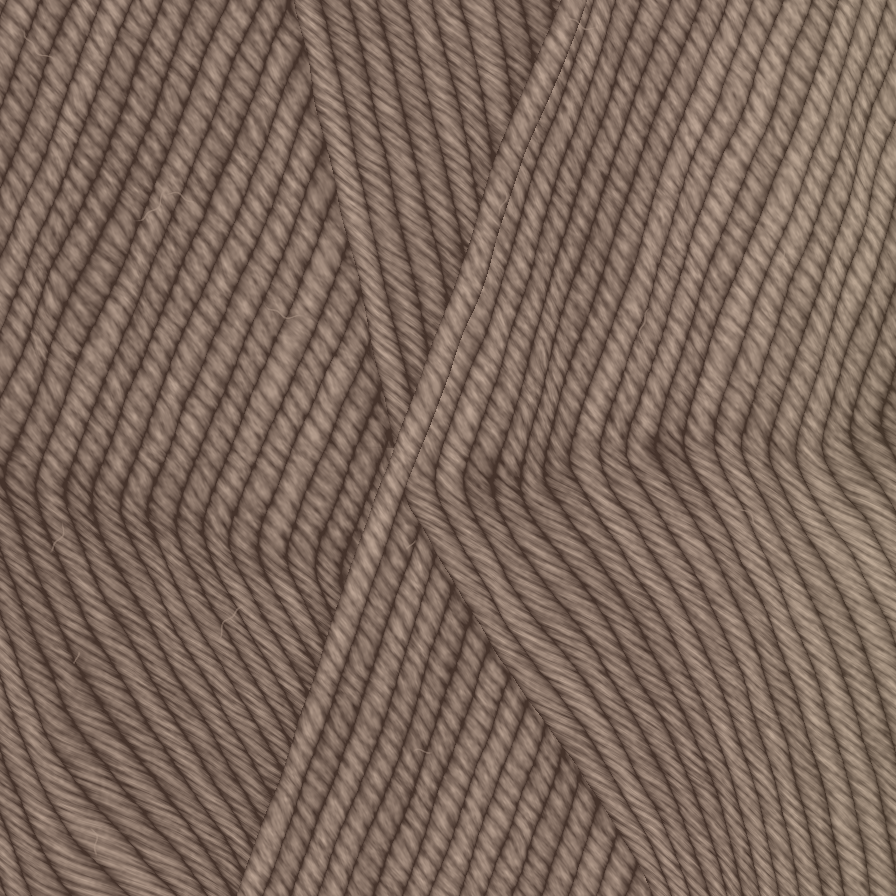
Write a Shadertoy shader that draws this texture.

```glsl
#define STRAND_WIDTH 0.031
#define PLY_LENGTH 0.0185
#define PLY_SLANT 0.85
#define ROUNDNESS 0.85
#define PLY_DEPTH 0.40
#define FIBRE_CONTRAST 0.55
#define HAIR_COUNT 16
#define DARK_WOOL vec3(0.27, 0.20, 0.17)
#define LIGHT_WOOL vec3(0.68, 0.59, 0.53)

float hash(vec2 p) {
    p = fract(p * vec2(0.1031, 0.1137));
    p += dot(p, p.yx + 33.33);
    return fract((p.x + p.y) * p.x * 37.7);
}

float noise(vec2 p) {
    vec2 i = floor(p), f = fract(p);
    f = f * f * (3.0 - 2.0 * f);
    return mix(mix(hash(i), hash(i + vec2(1, 0)), f.x),
               mix(hash(i + vec2(0, 1)), hash(i + vec2(1, 1)), f.x), f.y);
}

// Sideways shift of a strand that leans differently above and below its fold
float bend(float t, float above, float below) {
    return 0.5 * (above - below) * t + 0.5 * (above + below) * sqrt(t * t + 0.0004);
}

// Brightness of twisted yarn; across counts strands, along follows them
float yarn(float across, float along, float seed) {
    float id = floor(across) + seed;
    float c = 2.0 * fract(across) - 1.0;
    float body = sqrt(max(1.0 - c * c, 0.0));
    float wobble = 0.5 * noise(vec2(along * 25.0, id * 7.3));
    float phase = along / PLY_LENGTH + PLY_SLANT * c + wobble + 5.0 * hash(vec2(id, 3.0));
    float ply = abs(sin(3.14159 * phase));
    float fibre = 0.6 * noise(vec2(phase * 4.5, c * 1.8 + id * 17.0))
                + 0.4 * noise(vec2(phase * 9.0, c * 3.5 + id * 29.0));
    float tone = 0.14 * (hash(vec2(id, 11.0)) - 0.5);
    return -0.15 + ROUNDNESS * body + tone - 0.04 * c
         + PLY_DEPTH * (ply - 0.64) * (0.4 + 0.6 * body)
         + FIBRE_CONTRAST * (fibre - 0.5);
}

// Soft shadow cast a short way from an overlapping edge
float shadow(float distanceToEdge) {
    return 0.28 * exp(-max(distanceToEdge, 0.0) / 0.014);
}

// Fine loose fibres lying on the surface
float hairs(vec2 p) {
    float sum = 0.0;
    for (int i = 0; i < HAIR_COUNT; i++) {
        float k = float(i) * 7.0 + 2.0;
        vec2 q = p - vec2(hash(vec2(k, 1.0)), hash(vec2(k, 2.0)));
        float angle = 6.283 * hash(vec2(k, 4.0));
        q = mat2(cos(angle), -sin(angle), sin(angle), cos(angle)) * q;
        float reach = 0.008 + 0.02 * hash(vec2(k, 5.0));
        q.y += 12.0 * q.x * q.x + 0.002 * sin(q.x * 260.0);
        float line = 1.0 - smoothstep(0.0003, 0.0016, abs(q.y));
        sum += line * (1.0 - smoothstep(0.6 * reach, reach, abs(q.x)));
    }
    return min(sum, 1.0);
}

void mainImage(out vec4 fragColor, in vec2 fragCoord) {
    vec2 uv = fragCoord / iResolution.xy;
    vec2 p = uv;
    p.x += 0.009 * (noise(uv * vec2(14.0, 6.0)) - 0.5)
         + 0.005 * (noise(uv * vec2(35.0, 16.0) + 9.0) - 0.5);
    float along = p.y * 1.1;

    // Long diagonal strand that divides the two halves
    float diagonal = p.x - 0.26 - 0.36 * p.y;
    float light;

    if (diagonal < 0.0) {
        // Left half: folded strands, with a wedge laid over them at the top
        float wedge = p.x - 0.33 - 0.22 * (1.0 - p.y);
        if (wedge > 0.0) {
            light = yarn(wedge / STRAND_WIDTH, along, 40.0);
        } else {
            float fold = 0.49 - 0.3 * p.x + 0.05 * (noise(vec2(p.x * 10.0, 5.0)) - 0.5);
            float t = p.y - fold;
            float sweep = 0.65 - 0.25 * smoothstep(0.25, 0.0, p.x);
            float u = p.x - bend(t, 0.37, sweep);
            light = yarn(u / STRAND_WIDTH, along, 80.0);
            light -= shadow(-wedge) * step(0.5, p.y);
            light -= 0.2 * exp(-t * t / 0.002) * noise(p * 30.0);
        }
        light -= shadow(-diagonal);
    } else {
        // Right half: folded strands over a lower triangle of straight ones
        float fold = 0.453 + 0.1 * (p.x - 0.45)
                   + 0.07 * (noise(vec2(p.x * 9.0, 2.0)) - 0.5) * smoothstep(0.45, 0.6, p.x);
        float t = p.y - fold;
        float u = p.x - 0.449 - bend(t, 0.36, 0.589) + 0.0045;
        u += 0.45 * t * t * smoothstep(0.65, 1.0, p.x) * step(t, 0.0);
        if (diagonal < STRAND_WIDTH) {
            light = yarn(diagonal / STRAND_WIDTH, along, 120.0) + 0.06;
        } else if (u > 0.0) {
            light = yarn(u / STRAND_WIDTH, along, 160.0);
            light -= 0.22 * exp(-t * t / 0.002) * noise(p * 30.0);
        } else {
            light = yarn(diagonal / STRAND_WIDTH, along, 120.0) - shadow(-u);
        }
    }

    // Uneven daylight, fine grain and stray hairs
    light += 0.12 * (noise(uv * 5.0 + 3.0) - 0.5) + 0.12 * (noise(uv * 260.0) - 0.5);
    light += 0.14 * smoothstep(0.6, 1.0, uv.x) * (0.5 + 0.5 * uv.y);
    light = mix(light, 1.05, 0.45 * hairs(uv));
    vec3 color = mix(DARK_WOOL, LIGHT_WOOL, clamp(light, 0.0, 1.12));
    color += vec3(0.0, 0.012, 0.0) * smoothstep(0.75, 1.0, uv.x);
    fragColor = vec4(color, 1.0);
}
```
